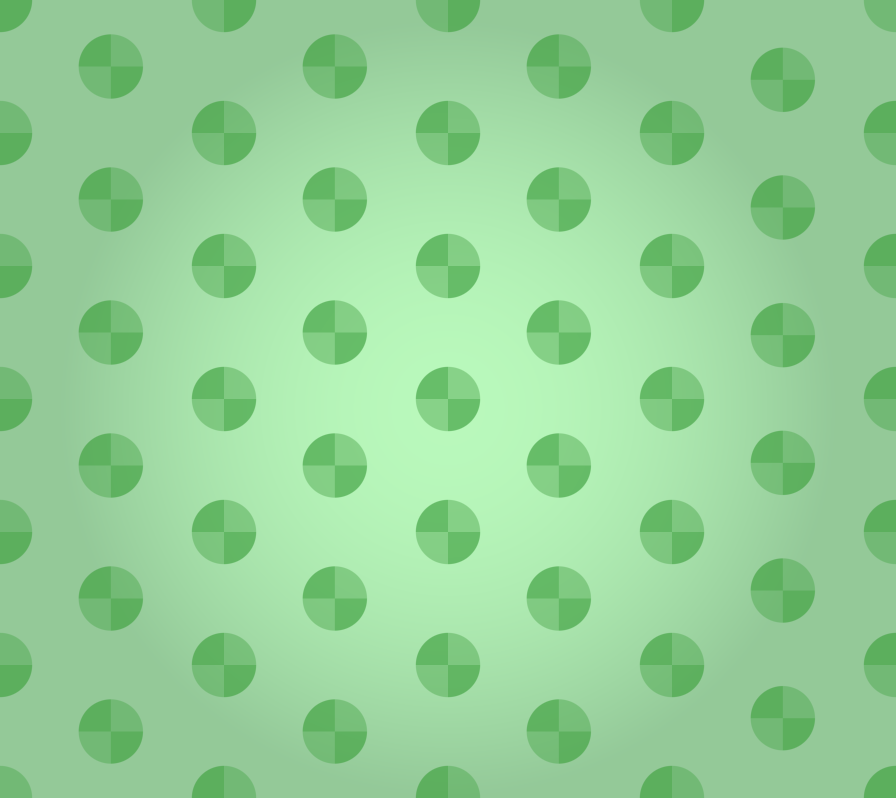
A Shadertoy shader for this pattern:

```glsl
const float ROWS = 6.0;
const float COLUMNS = 4.0;
const float DOT_RADIUS = 0.0403;    // in canvas heights
const float STAGGER = 0.1237;       // shift of the second lattice, in canvas widths
const float SHORT_COLUMN = 3.0;     // staggered column with tighter rows
const float SHORT_SCALE = 0.96;
const float GLOW_RADIUS = 0.485;
const vec2 GLOW_CENTER = vec2(0.5, 0.488);

const vec3 GROUND_EDGE = vec3(0.580, 0.788, 0.598);
const vec3 GROUND_GLOW = vec3(0.725, 0.975, 0.735);
const vec3 DARK_EDGE = vec3(0.362, 0.685, 0.366);
const vec3 DARK_GLOW = vec3(0.405, 0.745, 0.412);
const vec3 LIGHT_EDGE = vec3(0.447, 0.727, 0.458);
const vec3 LIGHT_GLOW = vec3(0.530, 0.825, 0.533);

// Rounded radial falloff that reaches zero inside the canvas
float radialGlow(vec2 uv, vec2 center, float radius, float aspect) {
    float t = length((uv - center) * vec2(aspect, 1.0)) / radius;
    return pow(max(1.0 - t * t, 0.0), 1.1);
}

// Offset from the nearest dot centre, in canvas heights
vec2 latticeOffset(vec2 uv, vec2 shift, float rowScale, float aspect) {
    vec2 grid = vec2(uv.x - shift.x, (uv.y - 0.5) / rowScale) * vec2(COLUMNS, ROWS);
    grid.y -= shift.y;
    vec2 cell = fract(grid + 0.5) - 0.5;
    return cell * vec2(aspect / COLUMNS, rowScale / ROWS);
}

// Disc cut into quarters: dark at upper left and lower right
vec3 paintDot(vec3 ground, vec2 p, float radius, float glow, float pixel) {
    vec2 side = clamp(p / (0.5 * pixel), -1.0, 1.0);
    float lightQuarter = 0.5 + 0.5 * side.x * side.y;
    vec3 dark = mix(DARK_EDGE, DARK_GLOW, glow);
    vec3 light = mix(LIGHT_EDGE, LIGHT_GLOW, glow);
    float cover = 1.0 - smoothstep(-0.75 * pixel, 0.75 * pixel, length(p) - radius);
    return mix(ground, mix(dark, light, lightQuarter), cover);
}

void mainImage(out vec4 fragColor, in vec2 fragCoord) {
    vec2 uv = fragCoord / iResolution.xy;
    float aspect = iResolution.x / iResolution.y;
    float pixel = 1.0 / iResolution.y;

    // Ground
    float glow = radialGlow(uv, GLOW_CENTER, GLOW_RADIUS, aspect);
    vec3 color = mix(GROUND_EDGE, GROUND_GLOW, glow);

    // Main columns
    vec2 mainOffset = latticeOffset(uv, vec2(0.0), 1.0, aspect);
    color = paintDot(color, mainOffset, DOT_RADIUS, glow, pixel);

    // Staggered columns, one of them slightly compressed
    float column = floor((uv.x - STAGGER) * COLUMNS + 0.5);
    float rowScale = column == SHORT_COLUMN ? SHORT_SCALE : 1.0;
    vec2 staggeredOffset = latticeOffset(uv, vec2(STAGGER, 0.5), rowScale, aspect);
    color = paintDot(color, staggeredOffset, DOT_RADIUS, glow, pixel);

    fragColor = vec4(color, 1.0);
}
```
